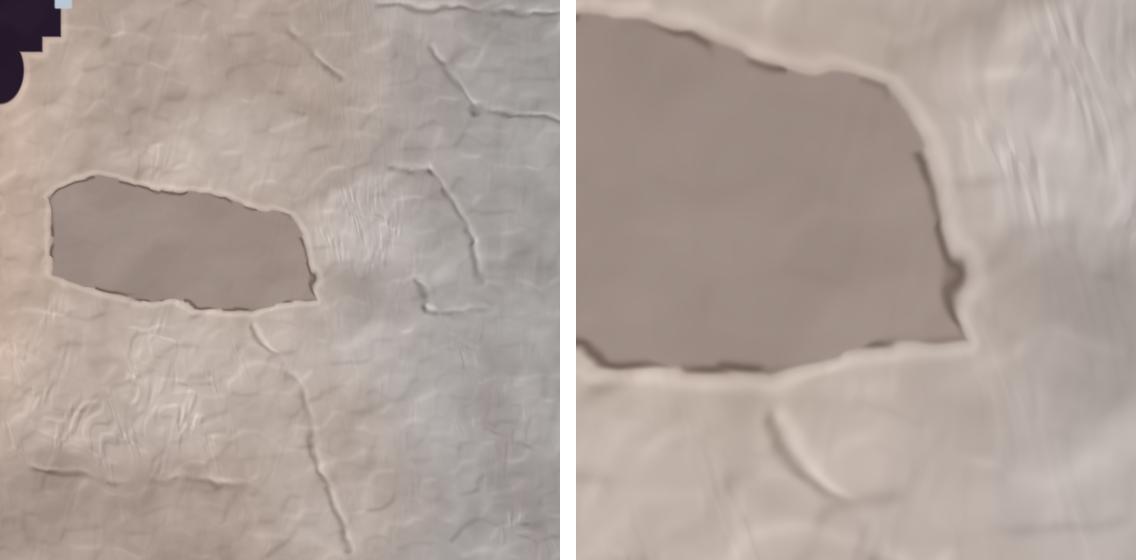
Left, the full canvas; right, a detail of the centre.
Write a Shadertoy shader that draws this texture.

```glsl
// Worn plaster floor with a recessed patch, trowel marks, creases and a dark object in the corner.

vec2 hash2(vec2 p) {
    vec3 q = fract(p.xyx * vec3(0.1031, 0.1030, 0.0973));
    q += dot(q, q.yzx + 33.33);
    return fract((q.xx + q.yz) * q.zy);
}

// Smooth cellular noise: random cell tones blended by distance
float cells(vec2 p) {
    vec2 base = floor(p);
    float sum = 0.0, total = 0.0;
    for (int y = -1; y <= 1; y++)
    for (int x = -1; x <= 1; x++) {
        vec2 cell = base + vec2(x, y);
        vec2 away = cell + hash2(cell) - p;
        float weight = exp(-7.0 * dot(away, away));
        sum += weight * hash2(cell + 57.0).x;
        total += weight;
    }
    return sum / total;
}

// Soft elliptical region
float blob(vec2 p, vec2 center, vec2 radius) {
    return 1.0 - smoothstep(0.55, 1.15, length((p - center) / radius));
}

// Surface height; strokes lean to the right side's flow
float relief(vec2 p, float rough) {
    vec2 stroke = vec2(p.x + 0.35 * p.y * smoothstep(0.5, 0.8, p.x), p.y);
    stroke += 0.012 * sin(p.yx * 47.0 + 3.0 * sin(p * 31.0));
    return 0.55 * cells(p * 11.0) + 0.28 * cells(p * vec2(27.0, 34.0))
         + (0.05 + 0.26 * rough) * cells(stroke * vec2(85.0, 42.0));
}

// Light on the left of the segment, shadow on its right
float crease(vec2 p, vec2 a, vec2 b) {
    vec2 along = b - a;
    vec2 r = p - a - along * clamp(dot(p - a, along) / dot(along, along), 0.0, 1.0);
    float side = dot(r, normalize(vec2(-along.y, along.x))) / 0.006;
    return exp(-dot(r, r) / 0.00005) * (side - 0.25);
}

// Signed distance to the outline of the recessed patch
float patchDistance(vec2 p) {
    vec2 v[11] = vec2[11](
        vec2(0.085, 0.650), vec2(0.165, 0.680), vec2(0.287, 0.659), vec2(0.390, 0.648),
        vec2(0.520, 0.612), vec2(0.546, 0.570), vec2(0.570, 0.466), vec2(0.443, 0.447),
        vec2(0.234, 0.466), vec2(0.092, 0.505), vec2(0.090, 0.583));
    float d = 1.0, s = 1.0;
    for (int i = 0, j = 10; i < 11; j = i, i++) {
        vec2 e = v[j] - v[i], w = p - v[i];
        vec2 r = w - e * clamp(dot(w, e) / dot(e, e), 0.0, 1.0);
        d = min(d, length(r));
        bvec3 c = bvec3(p.y >= v[i].y, p.y < v[j].y, e.x * w.y > e.y * w.x);
        if (all(c) || all(not(c))) s = -s;
    }
    return s * d;
}

float boxDistance(vec2 p, vec2 halfSize) {
    vec2 q = abs(p) - halfSize;
    return length(max(q, 0.0)) + min(max(q.x, q.y), 0.0);
}

void mainImage(out vec4 fragColor, in vec2 fragCoord) {
    vec2 p = fragCoord / iResolution.xy;
    float broad = cells(p * 5.0 + 11.0);
    float medium = cells(p * 16.0 + 4.0);
    float fine = cells(p * 48.0 + 23.0);
    vec2 wobble = p + 0.018 * (vec2(medium, cells(p * 17.0 + 71.0)) - 0.5)
                    + 0.006 * (vec2(fine, cells(p * 51.0 + 9.0)) - 0.5);

    // Warm floor fading to cool grey at the right
    float cool = smoothstep(0.45, 0.95, p.x + 0.15 * (broad - 0.5));
    vec3 color = mix(vec3(0.70, 0.638, 0.598), vec3(0.635, 0.617, 0.61), cool);
    color += vec3(0.04, 0.01, -0.01) * exp(-p.x * 9.0) * smoothstep(0.1, 0.4, p.y);

    // Pale worn zones and dull zones
    float pale = blob(wobble, vec2(0.24, 0.32), vec2(0.30, 0.18))
               + blob(wobble, vec2(0.65, 0.60), vec2(0.12, 0.10))
               + 0.8 * blob(wobble, vec2(0.42, 0.74), vec2(0.18, 0.11))
               + 0.7 * blob(wobble, vec2(0.62, 0.24), vec2(0.20, 0.24));
    color += vec3(0.045, 0.05, 0.055) * min(pale, 1.0);
    color -= vec3(0.05, 0.055, 0.055) * blob(wobble, vec2(0.12, 0.06), vec2(0.42, 0.17));
    color -= 0.035 * blob(wobble, vec2(0.67, 0.47), vec2(0.11, 0.07));
    color += 0.055 * (broad - 0.5) + 0.055 * (medium - 0.5) + 0.025 * (fine - 0.5);

    // Trowel marks and relief lit from the upper left
    float edge = patchDistance(wobble);
    float inside = 1.0 - smoothstep(-0.002, 0.002, edge);
    float streak = exp(-pow((p.x + 0.34 * p.y - 0.97) / 0.05, 2.0)) * (1.0 - smoothstep(0.3, 0.44, p.y));
    float rough = blob(p, vec2(0.22, 0.31), vec2(0.28, 0.18)) + streak
                + 0.7 * blob(p, vec2(0.65, 0.60), vec2(0.10, 0.09))
                + 0.6 * blob(p, vec2(0.24, 0.71), vec2(0.10, 0.05));
    rough = min(rough, 1.0) * smoothstep(0.2, 0.7, medium) * (1.0 - inside);
    vec2 light = vec2(-0.0022, 0.003);
    float slope = relief(p - light, rough) - relief(p + light, rough);
    color += 0.36 * slope * (1.0 - 0.7 * inside);
    color -= vec3(0.025, 0.035, 0.035) * streak;

    // Ridges and cracks
    vec4 lines[12] = vec4[12](
        vec4(0.775, 0.91, 0.845, 0.81), vec4(0.845, 0.81, 1.02, 0.785),
        vec4(0.70, 0.71, 0.77, 0.70), vec4(0.77, 0.70, 0.85, 0.58),
        vec4(0.85, 0.58, 0.86, 0.49), vec4(0.755, 0.50, 0.765, 0.45),
        vec4(0.765, 0.45, 0.86, 0.445), vec4(0.07, 0.16, 0.45, 0.13),
        vec4(0.46, 0.42, 0.54, 0.29), vec4(0.54, 0.29, 0.63, 0.01),
        vec4(0.68, 1.0, 1.02, 0.975), vec4(0.51, 0.945, 0.61, 0.86));
    float creases = 0.0;
    for (int i = 0; i < 12; i++) creases += crease(wobble, lines[i].xy, lines[i].zw);
    color += 0.19 * creases * smoothstep(0.1, 0.75, fine * 0.5 + medium * 0.5);

    // Recessed patch with pale rim and shaded lip
    vec3 hollow = vec3(0.596, 0.535, 0.505) + 0.05 * (broad - 0.5) + 0.035 * (medium - 0.5);
    color = mix(color, hollow + 0.1 * slope, inside);
    color += 0.065 * exp(-pow((edge - 0.007) / 0.005, 2.0));
    color -= 0.16 * exp(-pow((edge + 0.002) / 0.003, 2.0)) * smoothstep(0.25, 0.75, fine);

    // Dark object and its bright fitting
    float object = min(boxDistance(p - vec2(0.0, 1.0), vec2(0.108, 0.065)),
                       boxDistance(p - vec2(0.0, 1.0), vec2(0.075, 0.092)));
    object = min(object, (length((p - vec2(0.0, 0.875)) / vec2(0.042, 0.06)) - 1.0) * 0.045);
    float fitting = boxDistance(p - vec2(0.113, 1.0), vec2(0.012, 0.012)) - 0.003;
    color += 0.06 * exp(-pow((object - 0.008) / 0.006, 2.0));
    color = mix(color, vec3(0.15, 0.10, 0.165) + 0.04 * (medium - 0.5), 1.0 - smoothstep(-0.002, 0.003, object));
    color = mix(color, vec3(0.72, 0.78, 0.82), 1.0 - smoothstep(-0.002, 0.003, fitting));
    fragColor = vec4(clamp(color, 0.0, 1.0), 1.0);
}
```
